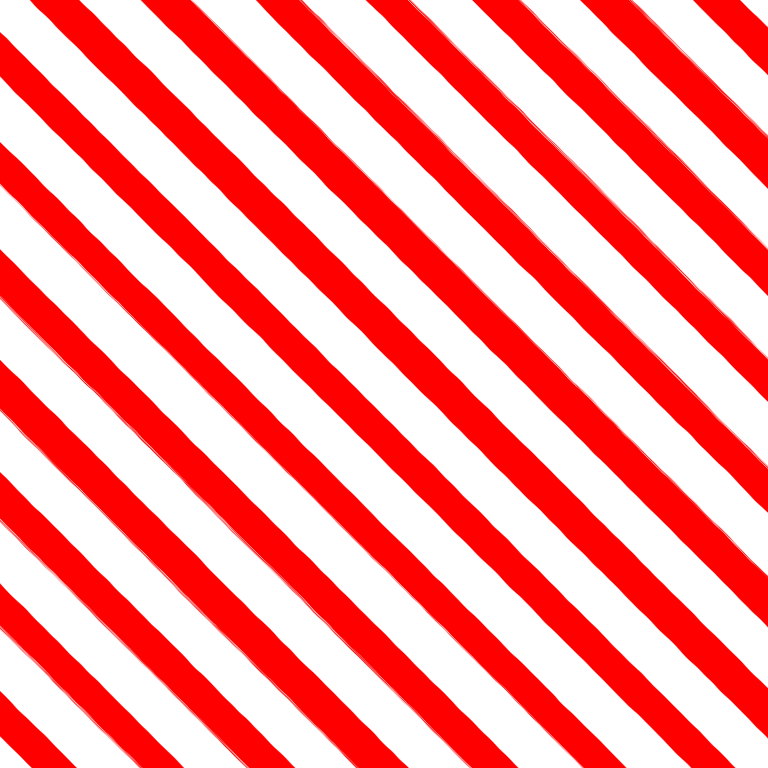
Give the GLSL for this pattern, as a Shadertoy shader.

```glsl
// Red diagonal candy stripes on white, falling at 45 degrees from left to right.
// Each stripe is a folded distance to its own centre line, with a slightly varied
// width, a softly rippled edge, and a thin streaked pink fringe on its outer side.

const float TAU = 6.2831853;
const float PERIOD = 0.1434;       // stripe spacing measured along an axis
const float HALF_WIDTH = 0.0305;
const float CENTRE_SHIFT = 0.0013;
const vec3 PAPER = vec3(1.0);
const vec3 RED = vec3(1.0, 0.0, 0.0);

vec2 gradientAt(vec2 cell) {
    float angle = TAU * fract(sin(dot(cell, vec2(127.1, 311.7))) * 43758.5);
    return vec2(cos(angle), sin(angle));
}

// Gradient noise, roughly -0.7 to 0.7
float gradientNoise(vec2 p) {
    vec2 i = floor(p), f = p - i;
    vec2 u = f * f * f * (f * (f * 6.0 - 15.0) + 10.0);
    vec2 e = vec2(1.0, 0.0);
    float low = mix(dot(gradientAt(i), f),
                    dot(gradientAt(i + e.xy), f - e.xy), u.x);
    float high = mix(dot(gradientAt(i + e.yx), f - e.yx),
                     dot(gradientAt(i + e.xx), f - e.xx), u.x);
    return mix(low, high, u.y);
}

// Smooth coverage of the region where dist is negative
float coverage(float dist, float pixel) {
    return clamp(0.5 - dist / pixel, 0.0, 1.0);
}

// Slow variation of width and position from stripe to stripe
float stripeHalfWidth(float id) {
    return HALF_WIDTH + 0.0026 * cos(TAU * (id - 0.5) / 4.5);
}

float stripeDrift(float id) {
    return 0.002 * cos(TAU * (id - 2.5) / 5.0);
}

// Fringe lies on the side facing away from the main diagonal
float fringeStrength(float id, float side) {
    float rank = abs(id + 0.5);
    float facing = step(0.0, side * (id + 0.5));
    return facing * smoothstep(0.3, 2.5, rank) * (1.0 - smoothstep(5.5, 6.5, rank));
}

// Ink of the streaked fringe just outside a solid edge
float fringeInk(float dist, float along, float strength, float seed, float pixel) {
    float reach = 0.0045 * strength * (0.85 + 0.6 * gradientNoise(vec2(along * 5.0, seed)));
    float streak = gradientNoise(vec2(along * 9.0 + seed, dist * 650.0 + seed));
    float tone = clamp(0.6 + 0.8 * streak, 0.1, 0.9);
    return tone * coverage(dist - reach, pixel) * step(0.001, strength);
}

float stripeInk(float across, float along, float pixel) {
    float shifted = across - CENTRE_SHIFT;
    float id = floor(shifted / PERIOD);
    float local = shifted - (id + 0.5) * PERIOD - stripeDrift(id);
    float side = local < 0.0 ? -1.0 : 1.0;
    float seed = id * 7.37 + side * 2.19;

    float ripple = 0.0018 * gradientNoise(vec2(along * 26.0, seed));
    float strength = fringeStrength(id, side);
    float dist = abs(local) - stripeHalfWidth(id) - ripple + 0.0015 * strength;

    float solid = coverage(dist, pixel);
    return max(solid, fringeInk(dist, along, strength, seed, pixel));
}

void mainImage(out vec4 fragColor, in vec2 fragCoord) {
    vec2 p = fragCoord / iResolution.y;
    float across = p.x + p.y - 1.0;
    float along = p.x - p.y;
    float pixel = 1.6 / iResolution.y;
    fragColor = vec4(mix(PAPER, RED, stripeInk(across, along, pixel)), 1.0);
}
```
